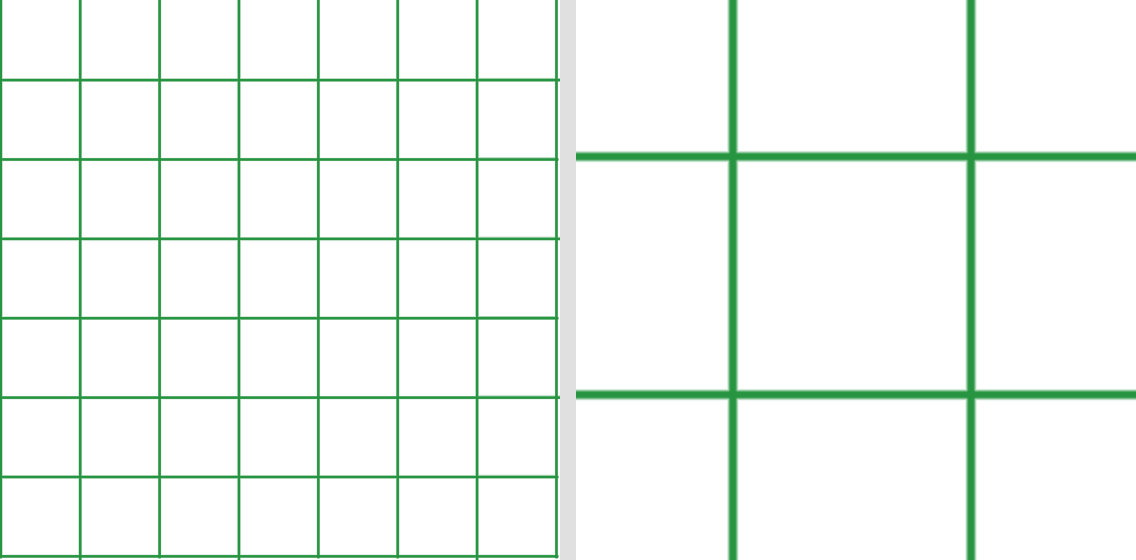
Left, the full canvas; right, a detail of the centre.
Give the GLSL for this pattern, as a Shadertoy shader.

```glsl
const float PITCH = 0.14174;
const vec2 GRID_START = vec2(0.0015, 0.0065);
const vec2 LAST_LINE = vec2(7.0, 6.0);
const float HALF_WIDTH = 0.0025;
const float SOFTNESS = 0.0014;
const float KNOT_RADIUS = 0.0038;
const vec3 PAPER = vec3(1.0);
const vec3 INK = vec3(0.15, 0.58, 0.25);

// Ink coverage from a signed distance, never sharper than a pixel
float coverage(float dist, float softness, float pixel) {
    float edge = max(softness, 0.7 * pixel);
    return 1.0 - smoothstep(-edge, edge, dist);
}

// Distance to a stroke across one axis, cut off at an end along the other
float strokeDistance(float across, float overrun, float halfWidth) {
    return max(abs(across) - halfWidth, overrun);
}

// Some columns run past the bottom rule
float columnOverruns(float column) {
    return float(column == 1.0 || column == 3.0 || column == 6.0);
}

// Every second row runs past the right rule
float rowOverruns(float row) {
    return float(row > 0.0 && mod(row, 2.0) == 0.0);
}

void mainImage(out vec4 fragColor, in vec2 fragCoord) {
    vec2 uv = fragCoord / iResolution.xy;
    float pixel = 1.0 / min(iResolution.x, iResolution.y);

    // Nearest column and row, and the offset from their crossing
    vec2 cell = (uv - GRID_START) / PITCH;
    vec2 line = clamp(floor(cell + 0.5), vec2(0.0), LAST_LINE);
    vec2 offset = (cell - line) * PITCH;

    // Vertical strokes
    float belowGrid = GRID_START.y - HALF_WIDTH - uv.y - columnOverruns(line.x);
    float ink = coverage(strokeDistance(offset.x, belowGrid, HALF_WIDTH), SOFTNESS, pixel);

    // Horizontal strokes, with a faint upper fringe in the last column of cells
    float rightEdge = GRID_START.x + LAST_LINE.x * PITCH + HALF_WIDTH;
    float pastGrid = uv.x - rightEdge - rowOverruns(line.y);
    ink = max(ink, coverage(strokeDistance(offset.y, pastGrid, HALF_WIDTH), SOFTNESS, pixel));

    float inLastCell = step(LAST_LINE.x - 1.0, cell.x) * step(0.5, line.y);
    float fringe = strokeDistance(offset.y - 0.0012, pastGrid, HALF_WIDTH);
    ink = max(ink, 0.5 * inLastCell * coverage(fringe, SOFTNESS, pixel));

    // Small swelling at each crossing
    ink = max(ink, coverage(length(offset) - KNOT_RADIUS, SOFTNESS, pixel));

    fragColor = vec4(mix(PAPER, INK, ink), 1.0);
}
```
